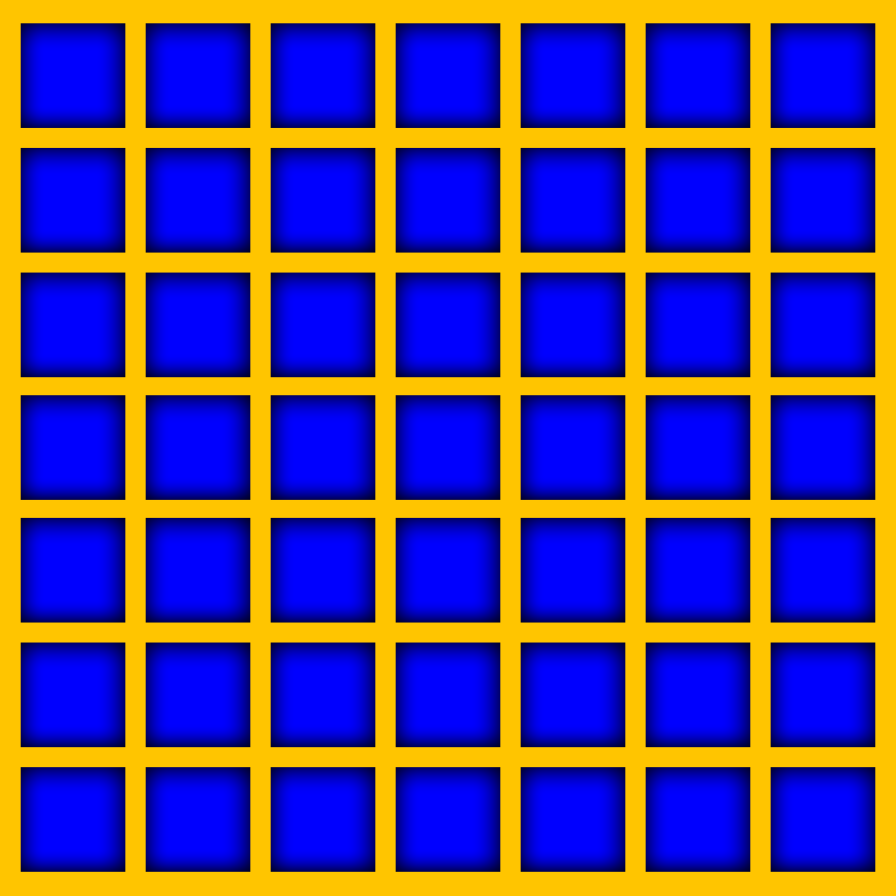
This pattern is drawn by a WebGL 2 fragment shader. Its source:

```glsl
#version 300 es
precision highp float;
// A flat gold lattice around seven by seven sunken blue squares.
// Each pixel finds its nearest square, then an inner shadow on all
// four sides darkens the blue towards the rim.

uniform vec2 u_resolution;
out vec4 fragColor;

const vec3 GOLD = vec3(1.0, 0.773, 0.0);
const vec3 BLUE = vec3(0.0, 0.0, 1.0);

const float OUTER_INDEX = 3.0;                  // squares either side of the middle one
const vec2 GRID_CENTER = vec2(0.5, 0.5005);
const vec2 PITCH = vec2(0.1395, 0.1391);
const float MIDDLE_ROW_PULL = 0.0022;           // rows sit closer around the middle
const float HALF_SIDE = 0.0584;

// Shadow reach as a share of the side, and its strength at the rim
const vec2 REACH_LEFT_BOTTOM = vec2(0.24, 0.23);
const vec2 REACH_RIGHT_TOP = vec2(0.29, 0.28);
const vec2 DEPTH_LEFT_BOTTOM = vec2(0.57, 0.68);
const vec2 DEPTH_RIGHT_TOP = vec2(0.60, 0.60);

// Offset from the center of the nearest square
vec2 squareOffset(vec2 uv) {
    vec2 p = uv - GRID_CENTER;
    vec2 index = clamp(floor(p / PITCH + 0.5), -OUTER_INDEX, OUTER_INDEX);
    vec2 center = index * PITCH;
    center.y -= sign(index.y) * MIDDLE_ROW_PULL;
    return p - center;
}

// Light left by the shadow of two adjacent sides
float sideLight(vec2 inset, vec2 reach, vec2 depth) {
    vec2 fade = clamp(1.0 - inset / reach, 0.0, 1.0);
    vec2 light = 1.0 - depth * fade * fade;
    return light.x * light.y;
}

void main() {
    vec2 uv = gl_FragCoord.xy / u_resolution;
    vec2 offset = squareOffset(uv);

    // Inner shadow
    vec2 inset = clamp(offset / (2.0 * HALF_SIDE) + 0.5, 0.0, 1.0);
    float light = sideLight(inset, REACH_LEFT_BOTTOM, DEPTH_LEFT_BOTTOM)
                * sideLight(1.0 - inset, REACH_RIGHT_TOP, DEPTH_RIGHT_TOP);

    // Smooth square edge, one pixel wide
    vec2 coverage = clamp((HALF_SIDE - abs(offset)) * u_resolution + 0.5, 0.0, 1.0);
    vec3 color = mix(GOLD, BLUE * light, coverage.x * coverage.y);

    fragColor = vec4(color, 1.0);
}
```
